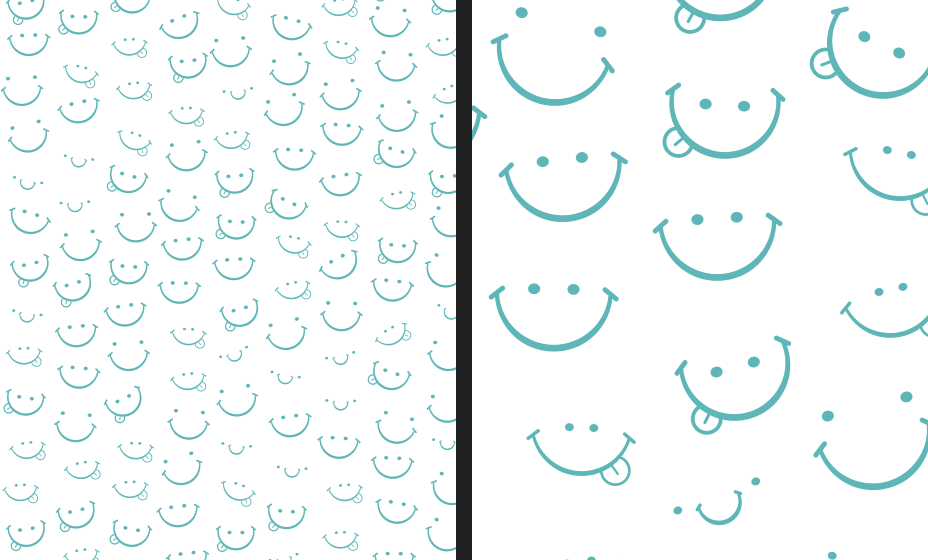
Left: the whole. Right: its middle third, enlarged.
Reproduce this pattern procedurally as a Shadertoy shader.

```glsl
// Scattered teal line-drawn smiles on white: arc mouths, dot eyes, some tongues.
// Each jittered cell of a staggered grid picks one of five smile kinds and a tilt,
// and the nearest stroke is found with distance functions.

const float UNITS = 768.0;               // drawing units per canvas height
const vec2 CELL = vec2(72.0, 61.0);
const vec2 JITTER = vec2(15.0, 12.0);
const vec3 PAPER = vec3(1.0);
const vec3 INK = vec3(0.37, 0.715, 0.72);

struct Smile {
    vec2 mouth;     // half width, depth
    vec2 eye;       // half spacing, height above the mouth corners
    float pen;      // half stroke width
    float dotSize;  // eye radius
    float tongue;   // angle from straight down, 0 for none
};

vec3 hash3(vec2 cell) {
    vec3 q = fract(cell.xyx * vec3(0.1031, 0.1030, 0.0973));
    q += dot(q, q.yxz + 33.33);
    return fract((q.xxy + q.yzz) * q.zyx);
}

mat2 rotation(float angle) {
    float c = cos(angle), s = sin(angle);
    return mat2(c, -s, s, c);
}

float segment(vec2 p, vec2 a, vec2 b) {
    vec2 ab = b - a;
    return length(p - a - ab * clamp(dot(p - a, ab) / dot(ab, ab), 0.0, 1.0));
}

// Arc around the origin, thick at the bottom and thin towards its two ends
float taperedArc(vec2 p, float radius, vec2 end, float pen) {
    p.x = abs(p.x);
    float along = atan(p.x, -p.y) / atan(end.x, -end.y);
    float d = along < 1.0 ? abs(length(p) - radius) : length(p - end);
    return d - pen * mix(1.1, 0.7, smoothstep(0.2, 1.0, along));
}

// Half-hidden round tongue with a crease, hanging outside the mouth arc
float tongueShape(vec2 p, float radius, float angle, float pen) {
    vec2 dir = vec2(sin(angle), -cos(angle));
    float outline = abs(length(p - dir * (radius + 3.6)) - 6.4) - pen;
    float crease = segment(p, dir * radius, dir * (radius + 5.5)) - pen * 0.8;
    return max(min(outline, crease), radius - length(p));
}

float smileDistance(vec2 p, Smile s) {
    // Centre the drawing vertically on its cell point
    p.y -= 0.5 * (s.mouth.y - max(s.eye.y, 0.0));
    vec2 mirrored = vec2(abs(p.x), p.y);

    // Eyes
    float d = length((mirrored - s.eye) * vec2(0.94, 1.06)) - s.dotSize;

    // Mouth and corner ticks
    float radius = dot(s.mouth, s.mouth) / (2.0 * s.mouth.y);
    vec2 centre = vec2(0.0, radius - s.mouth.y);
    vec2 corner = vec2(s.mouth.x, 0.0);
    vec2 tick = vec2(-0.1, 0.08) * s.mouth.x;
    d = min(d, taperedArc(p - centre, radius, corner - centre, s.pen));
    d = min(d, segment(mirrored, corner - tick, corner + tick) - s.pen * 0.8);

    // Tongue
    if (s.tongue != 0.0)
        d = min(d, tongueShape(p - centre, radius, s.tongue, s.pen * 0.62));
    return d;
}

Smile chooseSmile(float pick, float vary) {
    // Broad smile with close eyes
    if (pick < 0.23) return Smile(vec2(26.0, 25.0), vec2(9.0, 2.0), 1.4, 2.6, 0.0);
    // Broad smile with eyes far apart and high
    if (pick < 0.44) return Smile(vec2(25.5, 23.0), vec2(18.5, 14.0), 1.4, 2.6, 0.0);
    // Deep grin, tongue to the left
    if (pick < 0.65) return Smile(vec2(24.0, 29.0), vec2(8.8, -6.0), 1.4, 2.6, mix(-0.85, -0.5, vary));
    // Slim smile, tongue to the right
    if (pick < 0.83) return Smile(vec2(22.0, 17.0), vec2(5.6, 4.0), 1.0, 1.9, 0.66);
    // Tiny smile between wide eyes
    return Smile(vec2(9.6, 10.5), vec2(19.0, 2.0), 0.95, 1.9, 0.0);
}

float patternDistance(vec2 p) {
    float d = UNITS;
    float column = floor(p.x / CELL.x);
    for (float i = -1.0; i <= 1.0; i++) {
        float stagger = 0.5 * mod(column + i, 2.0);
        float row = floor(p.y / CELL.y - stagger);
        for (float j = -1.0; j <= 1.0; j++) {
            vec2 cell = vec2(column + i, row + j);
            vec3 place = hash3(cell + 17.0);
            vec3 style = hash3(cell + 71.0);
            vec2 centre = (cell + vec2(0.5, 0.5 + stagger)) * CELL + (place.xy - 0.5) * JITTER;
            float tilt = (place.z - 0.5) * mix(0.25, 1.1, style.y);
            Smile smile = chooseSmile(style.x, style.z);
            d = min(d, smileDistance(rotation(tilt) * (p - centre), smile));
        }
    }
    return d;
}

void mainImage(out vec4 fragColor, in vec2 fragCoord) {
    float pixel = UNITS / iResolution.y;
    float d = patternDistance(fragCoord * pixel);
    float ink = 1.0 - smoothstep(-0.65 * pixel, 0.65 * pixel, d);
    fragColor = vec4(mix(PAPER, INK, ink), 1.0);
}
```
